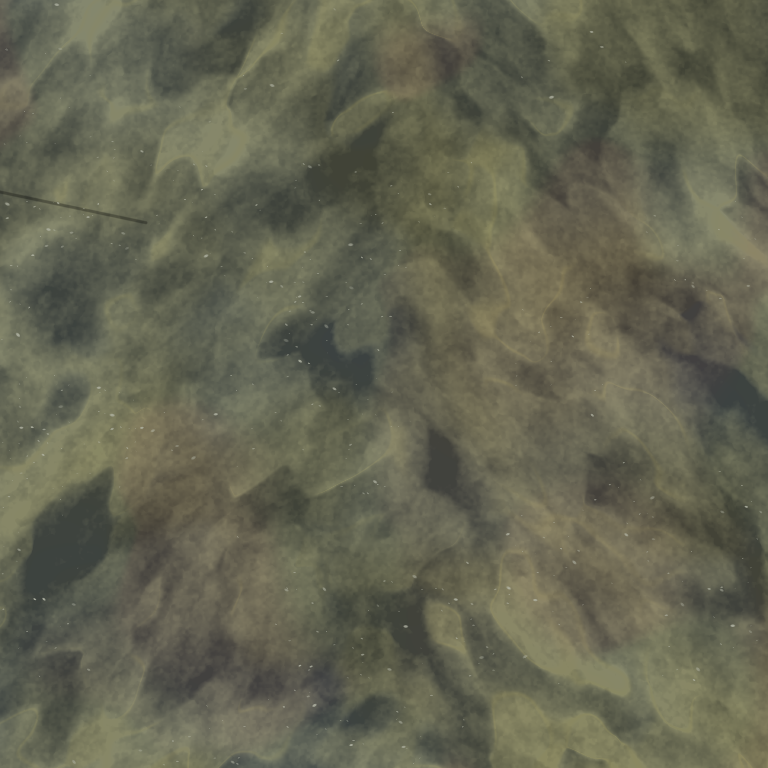
Give the GLSL for this texture, as a WebGL 1 fragment shader.

```glsl
precision highp float;
uniform vec2 u_resolution;

vec2 hash2(vec2 p) {
  return fract(sin(vec2(dot(p, vec2(127.1, 311.7)), dot(p, vec2(269.5, 183.3)))) * 43758.5);
}

// Cellular noise: scattered points blend their random values smoothly.
float cellNoise(vec2 p) {
  vec2 id = floor(p), f = p - id;
  float total = 0.005, weight = 0.01;
  for (int j = -1; j <= 1; j++) {
    for (int i = -1; i <= 1; i++) {
      vec2 cell = vec2(float(i), float(j));
      vec2 h = hash2(id + cell);
      vec2 d = cell + 0.15 + 0.7 * h - f;
      float w = max(0.0, 1.0 - dot(d, d));
      w *= w * w;
      total += w * hash2(id + cell + 37.0).x;
      weight += w;
    }
  }
  return total / weight;
}

// Small slanted flecks, one at most per grid cell.
float flecks(vec2 p, float density) {
  vec2 id = floor(p);
  vec2 h = hash2(id + 11.0), k = hash2(id + 71.0);
  vec2 d = fract(p) - 0.5 - 0.5 * (h - 0.5);
  float angle = 2.6 + 1.4 * k.x;
  d = mat2(cos(angle), sin(angle), -sin(angle), cos(angle)) * d;
  float radius = mix(0.09, 0.2, k.y);
  float shape = 1.0 - smoothstep(radius * 0.3, radius, length(d * vec2(0.75, 1.3)));
  return shape * step(hash2(id + 5.0).y, density) * mix(0.35, 1.0, h.y);
}

float segmentDistance(vec2 p, vec2 a, vec2 b) {
  vec2 ab = b - a;
  return length(p - a - ab * clamp(dot(p - a, ab) / dot(ab, ab), 0.0, 1.0));
}

void main() {
  vec2 uv = gl_FragCoord.xy / u_resolution;

  // Sheared, gently waving coordinates make the hollows fan out downwards.
  float side = uv.x - 0.53;
  vec2 p = vec2(uv.x, uv.y + 0.55 * sqrt(side * side + 0.01));
  p += 0.010 * sin(p.yx * vec2(23.0, 19.0) + 1.7 * sin(p * 13.0));
  p += 0.004 * sin(p.yx * vec2(61.0, 73.0) + 2.0 * sin(p * 47.0));

  float broad = cellNoise(p * 5.0 + 3.0);
  float mounds = cellNoise(p * 10.0 + 17.0);
  float hollow = cellNoise(p * 20.0 + 41.0);
  float lumps = cellNoise(p * 41.0 + 9.0);
  float silt = cellNoise(uv * 95.0 + 40.0 * p);
  float grain = cellNoise(uv * 240.0);
  float tint = cellNoise(uv * 7.0 + 63.0);

  // Pale sandy channels.
  float wave = 0.05 * (mounds - 0.5) + 0.012 * sin(uv.y * 21.0);
  float bend = 0.52 - uv.y;
  float trunk = uv.x + wave - 0.545 - 0.45 * (bend + sqrt(bend * bend + 0.004));
  float branch = uv.y + wave - 0.33 - 0.72 * uv.x;
  float channel = exp(-trunk * trunk * 600.0);
  channel += 0.8 * exp(-branch * branch * 700.0) * (1.0 - smoothstep(0.28, 0.42, uv.x));

  // Tone from soft pits, larger mounds and fine sediment.
  float pits = smoothstep(0.18, 0.6, hollow);
  float tone = 0.6 + 0.38 * (pits - 0.7) * (1.0 - 0.6 * channel);
  tone += 0.42 * (broad - 0.5) + 0.6 * (mounds - 0.5) * (1.0 - 0.5 * channel);
  tone += 0.34 * (lumps - 0.5) + 0.2 * (silt - 0.5) + 0.13 * (grain - 0.5);
  tone += 0.2 * channel - 0.02;

  // Thin crests along some rims, and deep weedy patches.
  float crest = (1.0 - smoothstep(0.0, 0.09, abs(hollow - 0.58))) * smoothstep(0.45, 0.75, mounds);
  float deep = smoothstep(0.58, 0.8, cellNoise(p * vec2(7.0, 6.0) + 90.0));
  deep *= (1.0 - channel) * smoothstep(0.75, 0.35, hollow);
  tone += 0.13 * crest - 0.24 * deep;
  float haze = 1.0 - smoothstep(0.0, 0.55, length(uv - vec2(0.05, 0.95)));
  tone = clamp(tone + 0.1 * haze, 0.03, 1.1);

  vec3 color = mix(vec3(0.24, 0.255, 0.225), vec3(0.5, 0.505, 0.395), tone);
  float cool = 1.5 * (tint - 0.5) + 0.6 * haze + 0.6 * deep - 0.6 * crest - 0.4 * channel;
  cool += 0.5 * (0.45 - uv.x);
  color += cool * vec3(-0.012, -0.002, 0.026);
  color.rg += vec2(0.02, -0.008) * smoothstep(0.55, 0.8, cellNoise(uv * 6.0 + 25.0));

  // A dark stem and clustered bright debris.
  float stem = segmentDistance(uv, vec2(0.0, 0.75), vec2(0.19, 0.71));
  color *= 1.0 - 0.3 * (1.0 - smoothstep(0.0008, 0.003, stem));
  float cluster = smoothstep(0.35, 0.75, cellNoise(uv * 8.0 + 51.0)) * mix(1.3, 0.5, uv.x);
  cluster *= 1.0 - 0.8 * smoothstep(0.7, 0.85, uv.y);
  float debris = flecks(uv * 58.0, 0.13 * cluster) + 0.7 * flecks(uv * 105.0 + 7.0, 0.1 * cluster);
  color = mix(color, vec3(0.7, 0.71, 0.65), min(debris, 1.0) * 0.85);

  gl_FragColor = vec4(color, 1.0);
}
```
